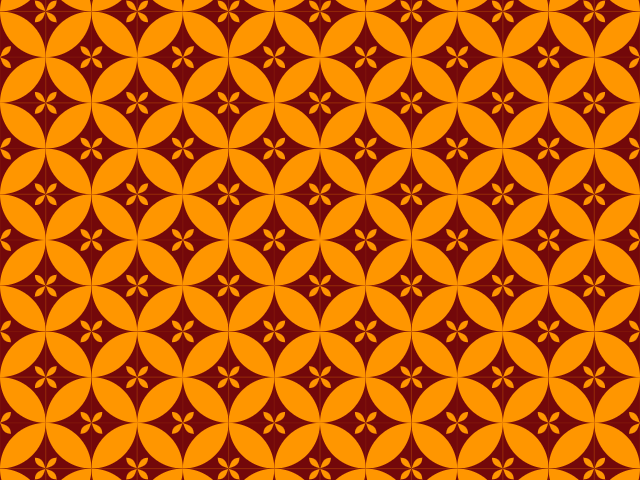
This pattern is drawn by a Shadertoy shader. Its source:

```glsl
// Interlaced circle lattice: gold petals on maroon, small four-leaf flowers, faint tile seams.

const vec3 GOLD   = vec3(1.00, 0.59, 0.00);
const vec3 MAROON = vec3(0.45, 0.03, 0.04);

const float CELLS_ACROSS = 14.0;   // two cells per repeat, seven repeats across
const float LEAF_LENGTH  = 0.335;  // flower centre to leaf tip, in cells
const float LEAF_TAPER   = 1.4;    // higher pushes the widest part outward
const float LEAF_FULLNESS = 1.0;   // slope of the leaf sides at the tip
const float SEAM_WIDTH   = 0.024;  // in cells
const float STRONG_SEAM  = 0.22;
const float WEAK_SEAM    = 0.08;

// Coverage of a shape from its signed distance, for a pixel of the given size.
float coverage(float dist, float pixel) {
    return clamp(0.5 - dist / pixel, 0.0, 1.0);
}

// Overlap of two unit circles centred on opposite cell corners.
float petalDistance(vec2 f) {
    return max(length(f - vec2(1.0, 0.0)), length(f - vec2(0.0, 1.0))) - 1.0;
}

// One leaf along the diagonal; q is the offset from the flower centre.
float leafDistance(vec2 q) {
    float along = (q.x + q.y) * inversesqrt(2.0);
    float side = abs(q.x - q.y) * inversesqrt(2.0);
    float t = clamp(along / LEAF_LENGTH, 0.0, 1.0);
    float halfWidth = LEAF_FULLNESS * LEAF_LENGTH * pow(t, LEAF_TAPER) * (1.0 - t);
    return max((side - halfWidth) * 0.85, along - LEAF_LENGTH);
}

// Hairline on whole coordinates; alternate lines are stronger.
float seam(float x, float strongParity, float pixel) {
    float index = round(x);
    float line = coverage(abs(x - index) - 0.5 * SEAM_WIDTH, pixel);
    line = min(line, SEAM_WIDTH / pixel);
    bool strong = mod(index, 2.0) == strongParity;
    return line * (strong ? STRONG_SEAM : WEAK_SEAM);
}

void mainImage(out vec4 fragColor, in vec2 fragCoord) {
    float pixel = CELLS_ACROSS / iResolution.x;
    vec2 p = (fragCoord - 0.5 * iResolution.xy) * pixel;

    // Mirror alternate cells so petals always run from (0,0) to (1,1).
    vec2 cell = floor(p);
    vec2 f = p - cell;
    if (mod(cell.x + cell.y, 2.0) > 0.5) f.x = 1.0 - f.x;

    // Offset from the nearer of the two flower corners.
    vec2 q = f.x > f.y ? vec2(1.0 - f.x, f.y) : vec2(f.x, 1.0 - f.y);

    float gold = max(coverage(petalDistance(f), pixel),
                     coverage(leafDistance(q), pixel));
    float seams = max(seam(p.x, 0.0, pixel), seam(p.y, 1.0, pixel));

    vec3 color = mix(MAROON, GOLD, max(gold, seams));
    fragColor = vec4(color, 1.0);
}
```
